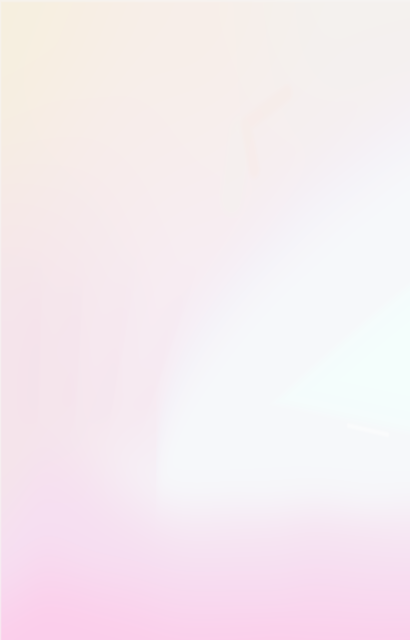
Reproduce this background procedurally as a Shadertoy shader.

```glsl
// Pale pastel backdrop: cream top, white fan of light, icy wedge and pink floor.
#define CREAM vec3(0.966, 0.936, 0.875)
#define PEACH vec3(0.970, 0.934, 0.912)
#define PEARL vec3(0.955, 0.945, 0.932)
#define BLUSH vec3(0.960, 0.893, 0.922)
#define ROSE_WHITE vec3(0.968, 0.928, 0.955)
#define LILAC_WHITE vec3(0.958, 0.950, 0.976)
#define COOL_WHITE vec3(0.966, 0.973, 0.981)
#define ICE vec3(0.955, 0.996, 0.990)
#define LILAC vec3(0.965, 0.873, 0.945)
#define PINK vec3(0.986, 0.808, 0.920)
#define WARP 0.022
#define FOLD_DEPTH 0.007

float hash(vec2 p) {
    return fract(sin(dot(p, vec2(127.1, 311.7))) * 43758.5453);
}

float valueNoise(vec2 p) {
    vec2 cell = floor(p), f = fract(p);
    f = f * f * (3.0 - 2.0 * f);
    float low = mix(hash(cell), hash(cell + vec2(1, 0)), f.x);
    float high = mix(hash(cell + vec2(0, 1)), hash(cell + vec2(1, 1)), f.x);
    return mix(low, high, f.y);
}

// One below a, zero above b.
float fall(float a, float b, float v) {
    return 1.0 - smoothstep(a, b, v);
}

float segmentDistance(vec2 p, vec2 a, vec2 b) {
    vec2 ab = b - a;
    return length(p - a - ab * clamp(dot(p - a, ab) / dot(ab, ab), 0.0, 1.0));
}

// Cream, peach and pearl across the top, turning to blush below.
vec3 warmSky(vec2 p) {
    vec3 top = mix(CREAM, PEACH, smoothstep(0.0, 0.45, p.x + 0.6 * (1.0 - p.y)));
    top = mix(top, PEARL, smoothstep(0.45, 0.85, p.x));
    vec3 low = mix(BLUSH, ROSE_WHITE, smoothstep(0.0, 0.5, p.x));
    return mix(top, low, fall(0.40, 0.92, p.y - 0.15 * p.x));
}

// Fan of light opening from the centre to the right side.
vec3 addFan(vec3 col, vec2 p) {
    float edge = 0.33 + 0.54 * sqrt(max(p.x - 0.38, 0.0) / 0.62);
    float d = p.y - edge;
    float sides = smoothstep(0.12, 0.45, p.x) * smoothstep(0.13, 0.30, p.y);
    col = mix(col, LILAC_WHITE, 0.8 * sides * fall(-0.12, 0.05, d));
    return mix(col, COOL_WHITE, sides * fall(-0.21, -0.03, d));
}

// Icy wedge with its tip pointing left, and a thin glint below it.
vec3 addWedge(vec3 col, vec2 p) {
    float s = p.x - 0.644;
    float upper = 0.365 + 0.56 * s + 0.12 * s * (0.356 - s) - p.y;
    float lower = p.y - 0.365 + 0.14 * s;
    float inside = min(upper, lower);
    float amount = 0.55 * smoothstep(0.0, 0.02, inside) + 0.45 * smoothstep(0.0, 0.09, inside);
    col = mix(col, ICE, amount);
    float glint = segmentDistance(p, vec2(0.85, 0.335), vec2(0.945, 0.321));
    return mix(col, vec3(0.99), 0.6 * fall(0.001, 0.006, glint));
}

// Layered pink floor that swells at the lower left.
vec3 addFloor(vec3 col, vec2 p) {
    float offset = (p.x - 0.12) / 0.2;
    float swell = 0.10 * exp(-offset * offset) * smoothstep(-0.05, 0.12, p.x);
    col = mix(col, LILAC, fall(0.08, 0.25, p.y - swell));
    return mix(col, PINK, fall(-0.05, 0.14, p.y - 0.5 * swell));
}

// Faint creases: soft on one side, crisp on the other.
float folds(vec2 p) {
    float shade = 0.0;
    for (int i = 0; i < 4; i++) {
        float k = float(i);
        float lean = 0.02 + 0.028 * k * k;
        float x = p.x - 0.09 - 0.09 * k - lean * (p.y - 0.36) * 2.0;
        float span = smoothstep(0.30, 0.38, p.y) * fall(0.48, 0.62, p.y);
        shade += span * smoothstep(-0.07, 0.0, x) * fall(0.0, 0.008, x);
    }
    return shade;
}

void mainImage(out vec4 fragColor, in vec2 fragCoord) {
    vec2 uv = fragCoord / iResolution.xy;
    float ripple = valueNoise(uv * vec2(4.0, 6.0)) + 0.5 * valueNoise(uv * vec2(9.0, 13.0)) - 0.75;
    vec2 p = uv + WARP * ripple * vec2(0.6, 1.0);

    vec3 col = warmSky(p);
    col = addFan(col, p);
    col = addFloor(col, p);
    col = addWedge(col, uv);
    col -= FOLD_DEPTH * folds(uv) * vec3(0.3, 1.0, 0.5);

    // Hooked peach brush mark over a pale patch.
    float patchGlow = segmentDistance(uv, vec2(0.585, 0.79), vec2(0.565, 0.69));
    col = mix(col, PEARL, 0.5 * fall(0.015, 0.035, patchGlow));
    float hook = min(segmentDistance(uv, vec2(0.70, 0.855), vec2(0.60, 0.805)),
                     segmentDistance(uv, vec2(0.60, 0.805), vec2(0.62, 0.735)));
    col = mix(col, vec3(0.968, 0.922, 0.910), 0.6 * fall(0.006, 0.020, hook));

    // Pale rim at the left and top.
    float rim = min(uv.x, 1.0 - uv.y);
    col = mix(col, vec3(0.965, 0.958, 0.955), 0.6 * fall(0.001, 0.005, rim));
    fragColor = vec4(col, 1.0);
}
```
